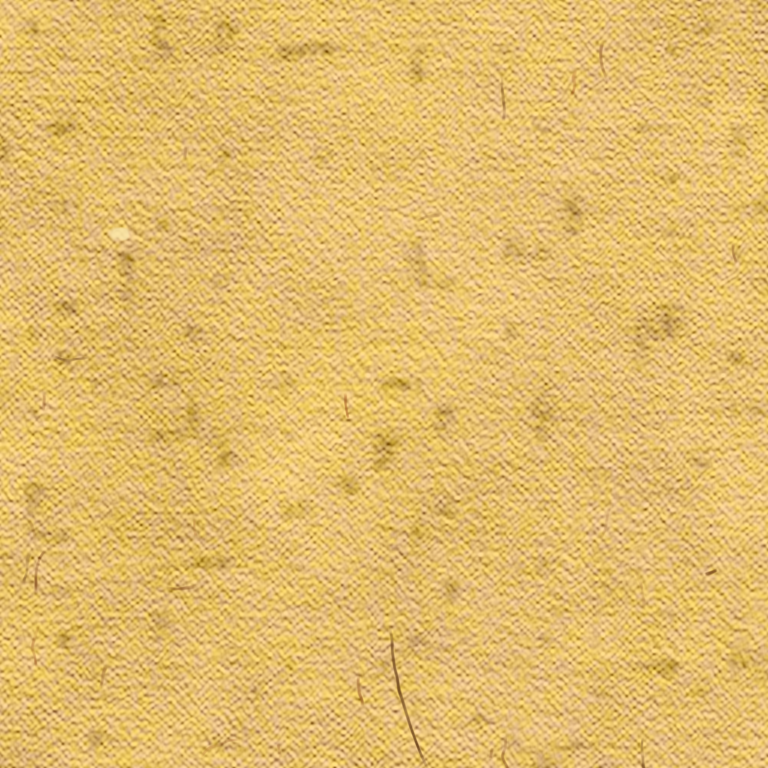
Reproduce this texture procedurally as a three.js fragment shader.

```glsl
// Draws a worn golden canvas cloth with a fine irregular weave and stray dark fibres.
varying vec2 vUv;

const float PI = 3.14159265;
const float THREADS = 186.0;      // half periods of the weave across the canvas
const float WEAVE_DEPTH = 0.92;
const float GRAIN_DEPTH = 2.9;
const float MOTTLE_DEPTH = 0.55;
const float STREAK_DEPTH = 0.55;
const float FIBRE_WIDTH = 0.0032;
const int FIBRE_COUNT = 26;
const vec2 FLECK_POS = vec2(0.155, 0.695);
const vec2 LONG_FIBRE_POS = vec2(0.523, 0.09);
const vec3 CLOTH = vec3(0.892, 0.742, 0.428);
const vec3 TONE_STEP = vec3(0.076, 0.081, 0.073);
const vec3 PEACH_SHIFT = vec3(-0.01, -0.03, 0.22);
const vec3 FIBRE_BROWN = vec3(0.43, 0.27, 0.11);
const vec3 FIBRE_RUST = vec3(0.66, 0.36, 0.14);
const vec3 FLECK_PALE = vec3(0.98, 0.90, 0.66);

float hash(vec2 p) {
  return fract(sin(dot(p, vec2(127.1, 311.7))) * 43758.5453);
}

float noise(vec2 p) {
  vec2 i = floor(p);
  vec2 f = fract(p);
  f = f * f * (3.0 - 2.0 * f);
  return mix(mix(hash(i), hash(i + vec2(1.0, 0.0)), f.x),
             mix(hash(i + vec2(0.0, 1.0)), hash(i + vec2(1.0, 1.0)), f.x), f.y);
}

// Noise centred on zero
float ripple(vec2 p) {
  return noise(p) - 0.5;
}

// Ripple without its broad part, so that grains do not clump
float fineGrain(vec2 p) {
  vec2 up = vec2(0.25, 1.0);
  return ripple(p) - 0.42 * (ripple(p + up) + ripple(p - up));
}

// Staggered bumps and pits of a plain weave, with wandering threads
float weave(vec2 uv) {
  vec2 wander = vec2(ripple(uv * 40.0), ripple(uv * 40.0 + 57.0));
  vec2 p = PI * (uv * THREADS + 1.2 * wander);
  return cos(p.x) * cos(p.y);
}

// Coverage of a bent fibre running along y
float fibre(vec2 q, float halfLength, float lean, float bend) {
  float off = abs(q.x - lean * q.y - bend * q.y * q.y);
  float body = 1.0 - smoothstep(0.15 * FIBRE_WIDTH, FIBRE_WIDTH, off);
  return body * (1.0 - smoothstep(0.6 * halfLength, halfLength, abs(q.y)));
}

// Brightness of the cloth in steps around its mean
float clothTone(vec2 uv) {
  float grain = 0.75 * fineGrain(uv * 190.0) + 0.55 * fineGrain(uv * 256.0 + 19.0);
  float mottle = ripple(uv * 5.0 + 3.0) + 0.8 * ripple(uv * 19.0 + 8.0);
  float streaks = ripple(uv * vec2(14.0, 150.0)) + 0.4 * ripple(uv * vec2(150.0, 12.0) + 31.0);
  float depth = WEAVE_DEPTH * (0.75 + 0.5 * noise(uv * 7.0 + 41.0));
  float tone = depth * weave(uv) + GRAIN_DEPTH * grain
             + MOTTLE_DEPTH * mottle + STREAK_DEPTH * streaks;
  return tone - 0.16 * tone * tone + 0.14;
}

void main() {
  vec2 uv = vUv;

  // Cloth: brightness, then drift between yellow and peach
  vec3 color = CLOTH + TONE_STEP * clothTone(uv);
  float peach = 0.85 * ripple(uv * 125.0 + 73.0) + 0.2 * ripple(uv * 6.0 + 11.0);
  color += PEACH_SHIFT * peach;

  // Small brown soiling, broken up by the weave
  float soil = smoothstep(0.74, 1.0, noise(uv * vec2(24.0, 30.0) + 23.0));
  color -= 0.2 * soil * noise(uv * 130.0 + 5.0);

  // Short fibres, denser toward the bottom
  for (int i = 0; i < FIBRE_COUNT; i++) {
    float id = float(i) + 1.0;
    float height = hash(vec2(id, 2.3));
    vec2 center = vec2(hash(vec2(id, 7.9)), height * sqrt(height));
    float turn = 0.5 * (hash(vec2(id, 4.1)) - 0.5);
    if (hash(vec2(id, 9.7)) > 0.82) turn += 1.4;
    vec2 q = uv - center;
    q = vec2(cos(turn) * q.x - sin(turn) * q.y, sin(turn) * q.x + cos(turn) * q.y);
    q.x += 0.004 * ripple(uv * 70.0 + id);
    float halfLength = mix(0.008, 0.032, hash(vec2(id, 6.6)));
    float bend = 16.0 * (hash(vec2(id, 3.2)) - 0.5);
    float strength = mix(0.25, 0.75, hash(vec2(id, 8.4)));
    strength *= 0.2 + 1.0 * noise(uv * 110.0 + id);
    vec3 dye = mix(FIBRE_BROWN, FIBRE_RUST, hash(vec2(id, 5.5)));
    color = mix(color, dye, strength * fibre(q, halfLength, 0.0, bend));
  }

  // One long curved fibre at the lower edge
  vec2 sway = vec2(0.003 * ripple(uv * 60.0), 0.0);
  float longFibre = fibre(uv - LONG_FIBRE_POS + sway, 0.1, -0.27, 1.2);
  color = mix(color, FIBRE_BROWN, (0.55 + 0.4 * noise(uv * 100.0)) * longFibre);

  // Pale ragged fleck
  vec2 f = (uv - FLECK_POS) * vec2(1.0, 1.4);
  float fleck = 1.0 - smoothstep(0.007, 0.016, length(f) + 0.009 * ripple(uv * 110.0));
  color = mix(color, FLECK_PALE, 0.85 * fleck);

  gl_FragColor = vec4(clamp(color, 0.0, 1.0), 1.0);
}
```
